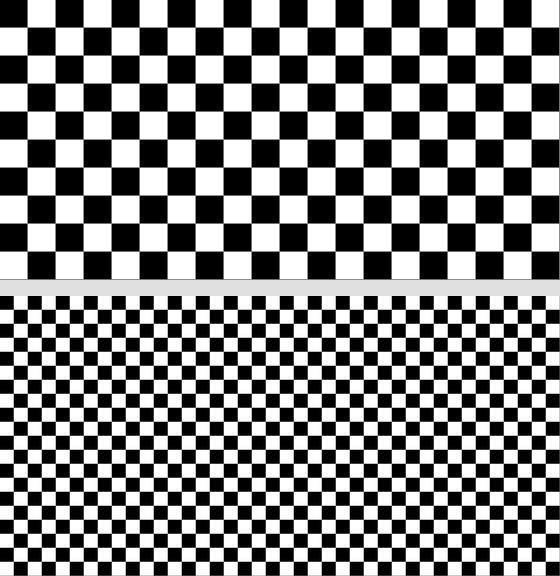
Top, the tile; bottom, the same tile 2 across and 2 down.
A Shadertoy shader for this pattern:

```glsl
// Black and white checkerboard, 20 by 10 squares, tiling on all sides.
#define CELLS vec2(20.0, 10.0)        // squares across and down, both even
#define OFFSET vec2(0.016, -0.016)    // shift of the grid, in squares
#define DARK vec3(0.0)
#define LIGHT vec3(1.0)

// Signed distance to the nearest square edge: positive in even squares
vec2 edgeDistance(vec2 p) {
    return abs(mod(p - 0.5, 2.0) - 1.0) - 0.5;
}

void mainImage(out vec4 fragColor, in vec2 fragCoord) {
    vec2 pixel = CELLS / iResolution.xy;  // pixel size, in squares
    vec2 p = fragCoord * pixel + OFFSET;

    // Square wave per axis, averaged over one pixel
    vec2 wave = clamp(2.0 * edgeDistance(p) / pixel, -1.0, 1.0);

    // Equal signs give light squares, opposite signs dark ones
    float checker = 0.5 + 0.5 * wave.x * wave.y;
    fragColor = vec4(mix(DARK, LIGHT, checker), 1.0);
}
```
